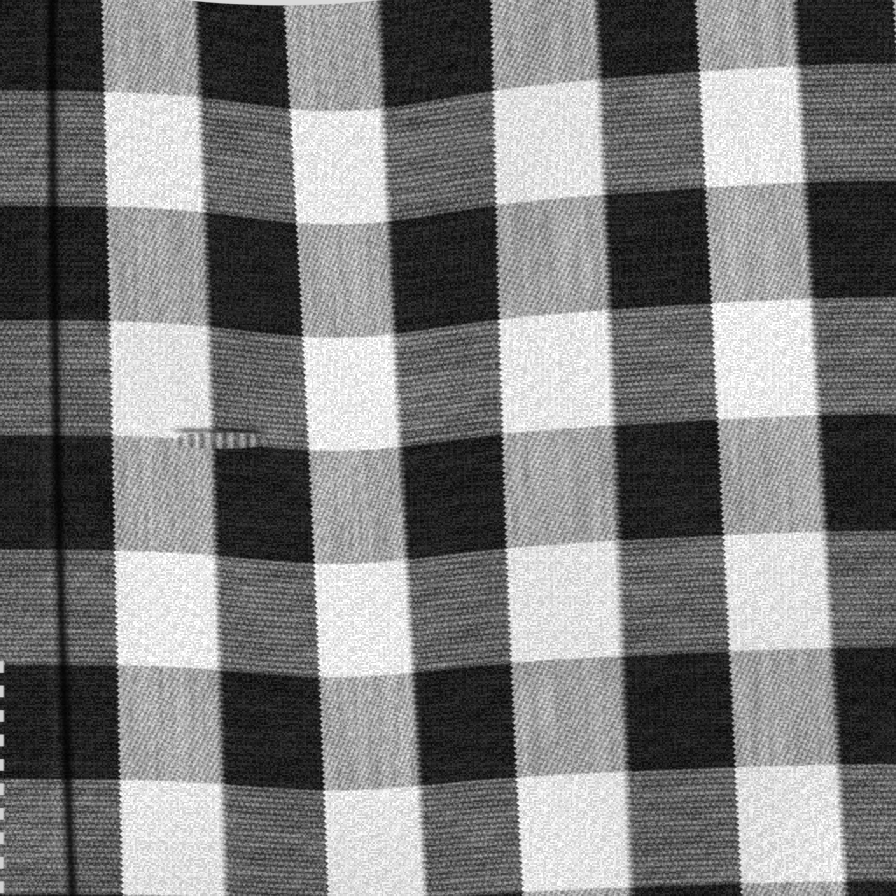
A three.js fragment shader for this texture:

```glsl
// Black and white gingham cloth, slightly rumpled, with a seam and a buttonhole.
// Two sets of bent stripes overlap to give four tones; each tone gets its own
// weave, then grain, fold shading and sewn details are layered on top.

varying vec2 vUv;

const float PI = 3.14159265;

// Tones of the four kinds of check
const float WHITE = 0.90;
const float LIGHT_GREY = 0.64;
const float DARK_GREY = 0.39;
const float BLACK = 0.125;

// Stripe layout: y runs downward; x and y are fractions of the canvas
const vec2 COLUMN_START = vec2(0.1146, 0.1367);  // first light column, top and bottom
const vec2 COLUMN_WIDTH = vec2(0.1103, 0.1154);  // stripe width, top and bottom
const float ROW_START = 0.1016;
const float ROW_WIDTH = 0.128;

// Weave and finish
const vec2 THREADS = vec2(170.0, 156.0);
const float GRAIN_CELLS = 512.0;
const float SHARP = 0.014;
const float SOFT = 0.05;
const float TOOTH = 0.0013;

// Sewn details
const vec2 BUTTONHOLE = vec2(0.245, 0.492);
const vec2 BUTTONHOLE_SIZE = vec2(0.052, 0.0095);
const float SEAM_WIDTH = 0.006;

float hash(vec2 p) {
  return fract(sin(dot(p, vec2(127.1, 311.7))) * 43758.5453);
}

float noise(vec2 p) {
  vec2 i = floor(p), f = fract(p);
  f = f * f * (3.0 - 2.0 * f);
  return mix(mix(hash(i), hash(i + vec2(1.0, 0.0)), f.x),
             mix(hash(i + vec2(0.0, 1.0)), hash(i + 1.0), f.x), f.y);
}

float bump(float x, float center, float width) {
  float t = (x - center) / width;
  return exp(-t * t);
}

// 1 on light stripes (0..1, 2..3, ...), with separate blur for start and end
float lightStripe(float t, float startBlur, float endBlur) {
  float d = mod(t + 0.5, 2.0) - 1.0;
  float blur = d < 0.0 ? startBlur : endBlur;
  return 1.0 - smoothstep(0.5 - blur, 0.5 + blur, abs(d));
}

// Stripe coordinates after the cloth's bends
vec2 drape(vec2 p) {
  float bulge = mix(0.0235, 0.015, p.y) * bump(p.x, mix(0.39, 0.60, p.y), 0.15);
  float start = mix(COLUMN_START.x, COLUMN_START.y, p.y);
  float width = mix(COLUMN_WIDTH.x, COLUMN_WIDTH.y, p.y);
  float sag = 0.018 * bump(p.x, 0.375, 0.143) - 0.0235 * smoothstep(0.39, 1.0, p.x);
  sag *= mix(1.35, 0.6, p.y);
  return vec2((p.x - start + bulge) / width, (p.y - ROW_START - sag) / ROW_WIDTH);
}

void main() {
  vec2 p = vec2(vUv.x, 1.0 - vUv.y);
  vec2 stripe = drape(p);
  vec2 thread = vec2(stripe.x * 0.112, stripe.y * ROW_WIDTH) * THREADS;

  // Checks, with a toothed edge where each light column starts
  float tooth = TOOTH / COLUMN_WIDTH.x * sin(2.0 * PI * thread.y);
  float column = lightStripe(stripe.x + tooth, SHARP, SOFT) * step(-0.5, stripe.x);
  float row = lightStripe(stripe.y, SHARP, SHARP);

  // Staggered dots on dark columns, slanted twill on light ones
  float dots = 0.6 * cos(2.0 * PI * thread.y)
             + 0.5 * cos(2.0 * PI * thread.x) * cos(PI * thread.y);
  float twill = cos(2.0 * PI * (thread.x + 0.55 * thread.y));
  twill = 0.65 * twill + 0.35 * cos(2.0 * PI * (0.5 * thread.x - thread.y));
  float weftSlub = noise(thread * vec2(0.16, 1.0)) - 0.5;
  float warpSlub = noise(thread * vec2(1.0, 0.12) + 40.0) - 0.5;

  float darkGrey = DARK_GREY + 0.13 * dots + 0.12 * weftSlub;
  float lightGrey = LIGHT_GREY + 0.11 * twill + 0.12 * warpSlub;
  float black = BLACK + 0.025 * dots + 0.05 * weftSlub;
  float white = WHITE + 0.025 * twill;
  float tone = mix(mix(black, darkGrey, row), mix(lightGrey, white, row), column);

  // Fibre grain and broad, soft shading
  float grain = hash(floor(p * GRAIN_CELLS)) - 0.5;
  tone += grain * mix(0.13, 0.20, max(row, column));
  tone *= 0.96 + 0.08 * noise(p * 5.0);

  // Seam fold on the left, with a faint lit lip
  float seamX = 0.058 + 0.023 * p.y * p.y;
  tone *= 1.0 - 0.75 * bump(p.x, seamX, SEAM_WIDTH);
  tone += 0.035 * bump(p.x, seamX - 0.012, 0.005);

  // Buttonhole: a tapered row of upright stitches above a thin shadow
  vec2 q = (p - BUTTONHOLE) / BUTTONHOLE_SIZE;
  float hole = 1.0 - smoothstep(0.75, 1.05, length(vec2(q.x * q.x, q.y)));
  float stitch = 0.54 + 0.17 * cos(q.x * 26.0) + 0.2 * grain - 0.08 * q.x;
  tone *= 1.0 - 0.45 * bump(q.y, -1.2, 0.35) * smoothstep(1.1, 0.7, abs(q.x));
  tone = mix(tone, stitch, 0.85 * hole);

  // Pale hem at the top and edge stitches at the lower left
  float hemDepth = 0.006 * (1.0 - pow((p.x - 0.315) / 0.11, 2.0));
  tone = mix(tone, 0.85, 1.0 - smoothstep(-0.001, 0.001, p.y - hemDepth));
  float edgeStitch = smoothstep(-0.2, 0.3, sin(p.y * 230.0)) * smoothstep(0.72, 0.74, p.y);
  tone = mix(tone, 0.82, edgeStitch * (1.0 - smoothstep(0.003, 0.006, p.x)));

  gl_FragColor = vec4(vec3(clamp(tone, 0.0, 1.0)), 1.0);
}
```
